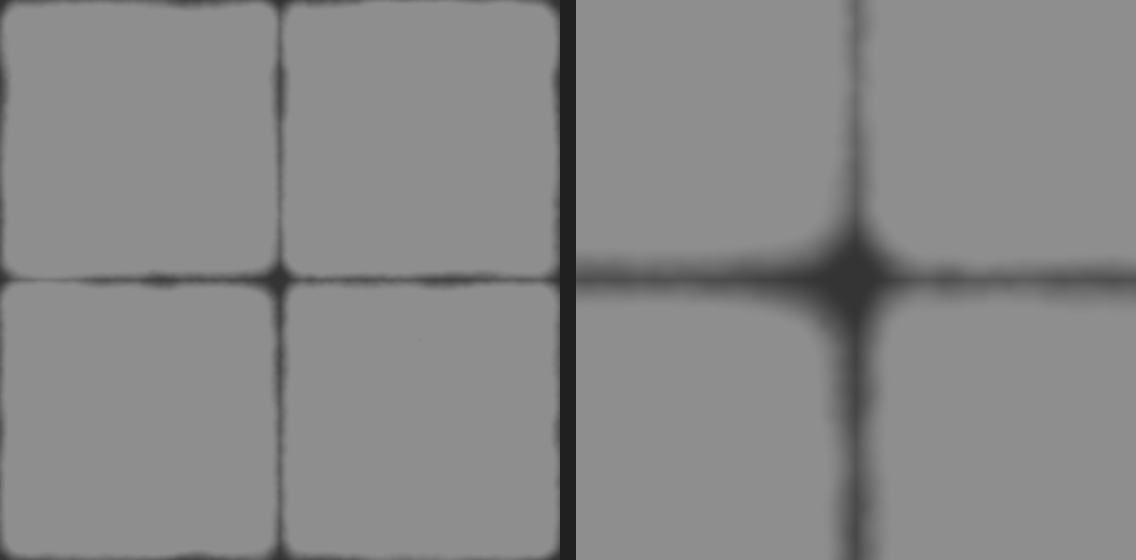
Left: the whole. Right: its middle third, enlarged.
Give the GLSL for this texture map, as a three.js fragment shader.

```glsl
varying vec2 vUv;

const float TILES = 2.0;             // tiles across and up
const float CORNER_RADIUS = 0.045;
const float GROOVE_HALF_WIDTH = 0.0185;
const float GROOVE_FALLOFF = 0.032;  // distance from rim to deepest shade
const float EDGE_WEAR = 0.032;       // how far noise shifts the rim
const float WEAR_CELLS = 8.0;        // cells of the coarsest wear octave
const int WEAR_OCTAVES = 5;
const vec3 FACE_COLOR = vec3(0.558);
const vec3 GROOVE_COLOR = vec3(0.205);
const vec2 SPECK_CENTER = vec2(0.75, 0.392);
const vec2 SPECK_RADIUS = vec2(0.008, 0.005);
const float SPECK_STRENGTH = 0.05;

float hash(vec2 p) {
  return fract(sin(dot(p, vec2(127.1, 311.7))) * 43758.5453);
}

// Value noise that wraps after a whole number of cells
float wrappedNoise(vec2 p, float cells, float seed) {
  vec2 i = floor(p);
  vec2 f = fract(p);
  f = f * f * (3.0 - 2.0 * f);
  vec2 lo = mod(i, cells) + seed;
  vec2 hi = mod(i + 1.0, cells) + seed;
  return mix(mix(hash(lo), hash(vec2(hi.x, lo.y)), f.x),
             mix(hash(vec2(lo.x, hi.y)), hash(hi), f.x), f.y);
}

// Layered wear, centred on zero
float wear(vec2 uv) {
  float sum = 0.0;
  float amplitude = 0.5;
  float cells = WEAR_CELLS;
  for (int k = 0; k < WEAR_OCTAVES; k++) {
    float seed = 17.0 * float(k) + 3.0;
    sum += amplitude * (wrappedNoise(uv * cells + 0.37, cells, seed) - 0.5);
    amplitude *= 0.55;
    cells *= 2.0;
  }
  return sum;
}

float roundedBox(vec2 p, float halfSize, float radius) {
  vec2 q = abs(p) - halfSize + radius;
  return length(max(q, 0.0)) + min(max(q.x, q.y), 0.0) - radius;
}

void main() {
  // Signed distance to the tile outline, zero along the groove centre
  vec2 local = (fract(vUv * TILES) - 0.5) / TILES;
  float outline = roundedBox(local, 0.5 / TILES, CORNER_RADIUS);

  // Soft groove with a worn rim, deepest where grooves cross
  float depth = outline + GROOVE_HALF_WIDTH + EDGE_WEAR * wear(vUv);
  float groove = smoothstep(0.0, GROOVE_FALLOFF, depth);

  // Faint blemish on one face
  float speck = 1.0 - smoothstep(0.0, 1.0, length((vUv - SPECK_CENTER) / SPECK_RADIUS));

  float shade = max(groove, SPECK_STRENGTH * speck);
  gl_FragColor = vec4(mix(FACE_COLOR, GROOVE_COLOR, shade), 1.0);
}
```
